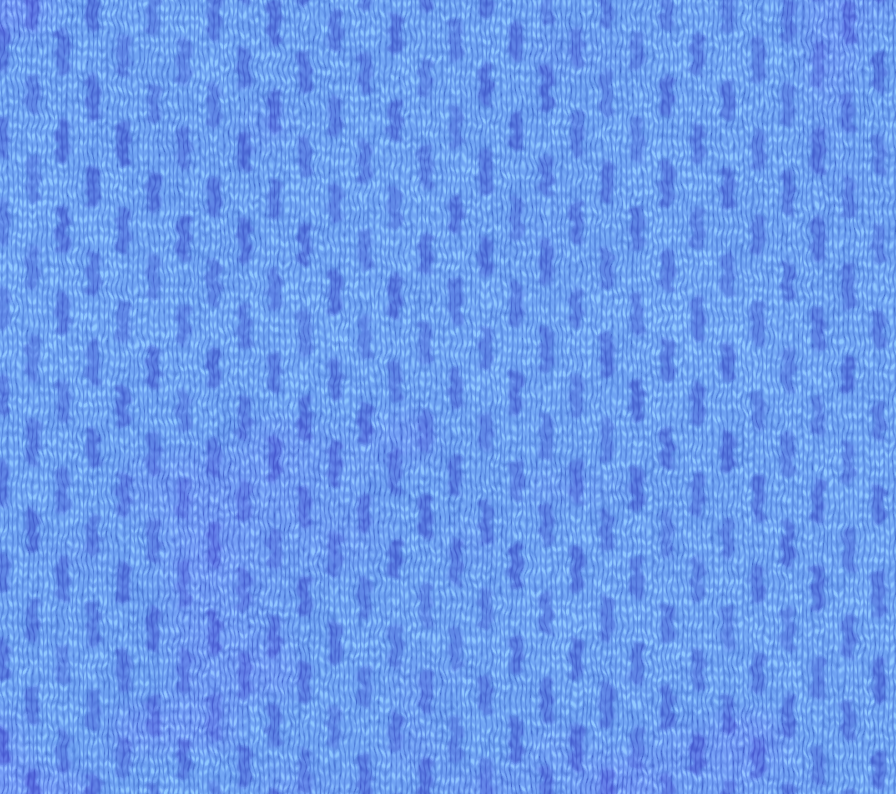
Give the GLSL for this texture, as a WebGL 2 fragment shader.

```glsl
#version 300 es
precision highp float;

uniform vec2 u_resolution;
out vec4 outColor;

// Layout: slot columns across, slot periods down
const vec2 REPEATS = vec2(29.65, 9.09);
const vec2 SLOT_ORIGIN = vec2(0.08, 0.549);
const float SLOPE = 0.0257;           // drop per column, in periods
const float CELL_ASPECT = 2.9;        // period height / column width
const vec2 STITCHES = vec2(3.0, 8.0); // wales and courses per repeat

// Slots, in column widths
const float SLOT_HALF_LENGTH = 0.52;
const float SLOT_RADIUS = 0.21;
const float SLOT_SOFTNESS = 0.13;
const float SLOT_ZIGZAG = 0.055;
const float SLOT_JITTER = 0.16;

// Yarn
const float LEG_OFFSET = 0.24;
const float LEG_TILT = 0.9;
const float WOBBLE = 0.45;
const float BASE_TONE = 0.29;
const float YARN_CONTRAST = 0.60;
const float STITCH_VARIATION = 0.22;
const float FUZZ = 0.30;
const float CLOUD = 0.16;

// Colours
const vec3 DEEP = vec3(0.23, 0.38, 0.78);
const vec3 SHADE = vec3(0.36, 0.55, 0.89);
const vec3 MID = vec3(0.44, 0.64, 0.95);
const vec3 LIGHT = vec3(0.57, 0.79, 1.00);
const vec3 VIOLET = vec3(0.03, -0.035, 0.02);

const float TAU = 6.2831853;

float hash(vec2 p) {
    vec3 q = fract(p.xyx * 0.1031);
    q += dot(q, q.yzx + 33.33);
    return fract((q.x + q.y) * q.z);
}

float noise(vec2 p) {
    vec2 i = floor(p), f = fract(p);
    f = f * f * (3.0 - 2.0 * f);
    return mix(mix(hash(i), hash(i + vec2(1, 0)), f.x),
               mix(hash(i + vec2(0, 1)), hash(i + vec2(1, 1)), f.x), f.y);
}

// Brightness of a chain of V-shaped loops; one wale per unit of x
float knit(vec2 p) {
    p += WOBBLE * (vec2(noise(p * 0.8), noise(p * 0.8 + 41.7)) - 0.5);
    float wale = round(p.x);
    float side = abs(p.x - wale);
    float phase = p.y + side * LEG_TILT + 0.5 * hash(vec2(wale, 7.0));
    float lobe = 0.5 - 0.5 * cos(TAU * phase);
    float leg = 1.0 - smoothstep(0.07, 0.27, abs(side - LEG_OFFSET));
    float variation = hash(vec2(wale, floor(phase))) - 0.5;
    return YARN_CONTRAST * leg * (0.45 + 0.55 * lobe)
         + STITCH_VARIATION * variation * lobe;
}

// Coverage of the staggered openings
float slots(vec2 p) {
    float column = round(p.x);
    float y = p.y - 0.5 * mod(column, 2.0);
    vec2 id = vec2(column, round(y));
    vec2 d = vec2(p.x - column, (y - id.y) * CELL_ASPECT);
    d.y += SLOT_JITTER * (hash(id + 3.1) - 0.5);
    d.x += SLOT_ZIGZAG * cos(TAU * d.y * 1.4 + TAU * hash(id + 8.6));
    d.x += 0.16 * (noise(p * vec2(5.0, 15.0)) - 0.5);
    float halfLength = SLOT_HALF_LENGTH * mix(0.85, 1.15, hash(id + 5.3));
    d.y -= clamp(d.y, -halfLength, halfLength);
    float edge = length(d) - SLOT_RADIUS;
    float strength = mix(0.68, 1.0, hash(id + 12.4));
    return strength * (1.0 - smoothstep(-SLOT_SOFTNESS, SLOT_SOFTNESS, edge));
}

vec3 ramp(float t) {
    vec3 c = mix(DEEP, SHADE, smoothstep(0.0, 0.35, t));
    c = mix(c, MID, smoothstep(0.35, 0.6, t));
    return mix(c, LIGHT, smoothstep(0.6, 1.05, t));
}

void main() {
    vec2 uv = gl_FragCoord.xy / u_resolution;
    uv.y = 1.0 - uv.y;

    // Fabric coordinates, sheared so the courses drop to the right
    vec2 p = uv * REPEATS - SLOT_ORIGIN;
    p.y -= SLOPE * (p.x + SLOT_ORIGIN.x);

    // Yarn with fuzz and broad unevenness
    vec2 stitch = p * STITCHES;
    float cloud = noise(uv * 5.0) * 0.6 + noise(uv * 13.0 + 9.0) * 0.4 - 0.5;
    float fuzz = noise(stitch * 2.3 + 17.0) - 0.5;
    float tone = BASE_TONE + knit(stitch) + FUZZ * fuzz + CLOUD * cloud;

    // Openings darken the yarn, with a violet cast
    float slot = slots(p);
    tone = mix(tone, tone * 0.3, slot);
    float violet = 0.7 * slot + 0.8 * smoothstep(0.0, 0.4, -cloud);
    outColor = vec4(ramp(tone) + VIOLET * violet, 1.0);
}
```
